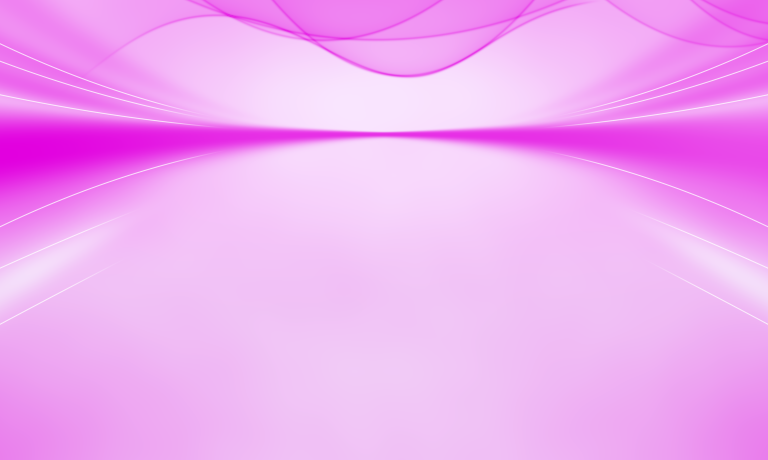
Give the GLSL for this background, as a WebGL 2 fragment shader.

```glsl
#version 300 es
precision highp float;

#define HORIZON 0.707
#define MAGENTA vec3(0.885, 0.0, 0.875)
#define PALE vec3(0.98, 0.93, 1.0)
#define LINE_WIDTH 0.0008
#define LINE_GLOW 0.75
#define VEIL_FILL 0.10
#define VEIL_EDGE 0.32
#define CLOUD_AMOUNT 0.03

uniform vec2 u_resolution;
out vec4 outColor;

// Light arcs: height at the canvas side, curve power, inner end
const vec3 ARCS[6] = vec3[6](
    vec3(0.198, 2.0, 0.43), vec3(0.160, 1.95, 0.44), vec3(0.087, 2.0, 0.40),
    vec3(-0.200, 2.0, 0.40), vec3(-0.290, 1.3, 0.62), vec3(-0.412, 1.08, 0.66));

// Veil folds: centre, half width, depth below the top
const vec3 FOLDS[6] = vec3[6](
    vec3(0.490, 0.245, 0.087), vec3(0.525, 0.170, 0.165), vec3(0.420, 0.155, 0.088),
    vec3(0.950, 0.160, 0.102), vec3(1.020, 0.120, 0.090), vec3(1.030, 0.115, 0.055));

float bell(float x, float centre, float width) {
    float q = (x - centre) / width;
    return exp(-q * q);
}

vec2 hashGradient(vec2 cell) {
    float a = 6.2832 * fract(sin(dot(cell, vec2(127.1, 311.7))) * 43758.5);
    return vec2(cos(a), sin(a));
}

float gradientNoise(vec2 p) {
    vec2 i = floor(p), f = fract(p);
    vec2 w = f * f * f * (f * (f * 6.0 - 15.0) + 10.0);
    vec2 e = vec2(0.0, 1.0);
    float low = mix(dot(hashGradient(i), f), dot(hashGradient(i + e.yx), f - e.yx), w.x);
    float high = mix(dot(hashGradient(i + e), f - e), dot(hashGradient(i + 1.0), f - 1.0), w.x);
    return mix(low, high, w.y);
}

// Turns an implicit height into a distance in canvas heights
float toDistance(float h) {
    return h / max(length(vec2(dFdx(h), dFdy(h))) * u_resolution.y, 0.0001);
}

// Wall above the horizon: central glow and streaks fanning to the sides
float wallInk(vec2 p, float side, float rise) {
    float glow = length(vec2((p.x - 0.5) * 1.1, (p.y - 0.77) * 1.5));
    float fan = rise / max(side * side, 0.01);
    float streaks = 0.26 * bell(fan, 0.122, 0.034) + 0.22 * bell(fan, 0.190, 0.040)
        + 0.16 * bell(fan, 0.310, 0.080) - 0.10 * bell(fan, 0.078, 0.018);
    return 0.03 + 0.26 * smoothstep(0.02, 0.5, glow) + streaks * smoothstep(0.2, 0.85, side);
}

// Floor below the horizon: pale centre, curved side bands, tinted corners
float floorInk(vec2 p, float side, float rise) {
    float fan = rise / max(pow(side, 1.5), 0.02);
    float bands = 0.16 * bell(fan, -0.20, 0.08) - 0.15 * bell(fan, -0.34, 0.05);
    float ink = mix(0.09, 0.185, smoothstep(0.03, 0.36, -rise));
    ink += bands * smoothstep(0.5, 0.95, side);
    ink += 0.18 * smoothstep(0.2, 0.75, side) * bell(rise, -0.09, 0.14);
    ink += 0.28 * side * side * smoothstep(0.45, 0.0, p.y);
    return ink - 0.04 * bell(p.x, 0.51, 0.14) * bell(p.y, 0.18, 0.14);
}

// Magenta band, thin in the middle and flaring outwards
float bandInk(vec2 p, float side, float rise) {
    float offset = rise + 0.052 * side * side;
    float above = offset / (0.006 + 0.090 * pow(side, 1.5));
    float below = offset / (0.006 + 0.095 * pow(side, 1.4));
    float outer = p.x < 0.5 ? 1.0 : 0.58;
    float strength = mix(0.78, outer, smoothstep(0.3, 1.0, side));
    return strength * exp(offset > 0.0 ? -pow(above, 4.0) : -below * below);
}

// One translucent sheet with a darker hem
float sheetInk(float h, float pixel) {
    float d = toDistance(h);
    float inside = smoothstep(-pixel, pixel, d);
    return inside * (VEIL_FILL + 0.10 * exp(-max(d, 0.0) / 0.025))
        + VEIL_EDGE * bell(d, 0.0, 0.0022 + 0.35 * pixel);
}

float veilInk(vec2 p, float pixel) {
    float depth = 1.0 - p.y;
    float hem = 0.165 * bell(p.x, 0.535, p.x < 0.535 ? 0.16 : 0.14)
        + 0.24 * bell(p.x, 0.0, 0.16) + 0.03 * (0.6 - p.x);
    float reach = smoothstep(0.06, 0.27, p.x) * smoothstep(0.79, 0.73, p.x);
    float ink = sheetInk(hem - depth, pixel) * reach;
    for (int i = 0; i < 6; i++) {
        float x = (p.x - FOLDS[i].x) / FOLDS[i].y;
        ink += 0.8 * sheetInk(FOLDS[i].z * (1.0 - x * x) - depth, pixel);
    }
    return ink;
}

float arcLight(float side, float rise, float pixel) {
    float light = 0.0;
    for (int i = 0; i < 6; i++) {
        vec3 arc = ARCS[i];
        float d = abs(toDistance(rise - arc.x * pow(max(side, 0.001), arc.y)));
        float line = 1.0 - smoothstep(LINE_WIDTH - 0.5 * pixel, LINE_WIDTH + 0.8 * pixel, d);
        light = max(light, line * smoothstep(arc.z, arc.z + 0.2, side));
    }
    return light;
}

void main() {
    vec2 p = gl_FragCoord.xy / u_resolution;
    float pixel = 1.0 / u_resolution.y;
    float side = abs(p.x - 0.5) * 2.0;
    float rise = p.y - HORIZON;

    float above = smoothstep(-0.004, 0.004 + 0.03 * side, rise);
    float ink = mix(floorInk(p, side, rise), wallInk(p, side, rise), above);
    vec2 q = p * vec2(u_resolution.x / u_resolution.y, 1.0);
    ink += CLOUD_AMOUNT * (gradientNoise(q * 4.0) + 0.5 * gradientNoise(q * 9.0));
    ink = mix(ink, 1.0, bandInk(p, side, rise));
    ink = mix(ink, 0.9, clamp(veilInk(p, pixel), 0.0, 0.9));

    // The lower floor leans towards lavender
    vec3 color = mix(PALE, MAGENTA, clamp(ink, 0.0, 1.0));
    color.rb -= vec2(0.02, 0.015) * smoothstep(0.1, 0.4, -rise);
    color = mix(color, vec3(1.0), LINE_GLOW * arcLight(side, rise, pixel));
    outColor = vec4(color, 1.0);
}
```
